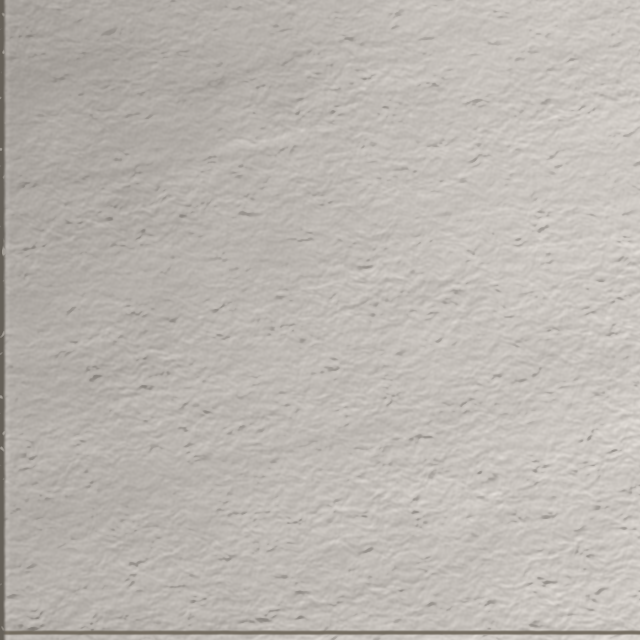
A Shadertoy shader for this texture:

```glsl
// A pale grey slate tile: fine, short crumbly ripples lit from above,
// shaded by differencing a noise height field, over a soft light gradient.
// A dark joint runs down the left side and a thin one along the bottom.

float hash(vec2 p) {
    vec3 q = fract(vec3(p.xyx) * 0.1031);
    q += dot(q, q.yzx + 33.33);
    return fract((q.x + q.y) * q.z);
}

vec2 gradientAt(vec2 cell) {
    float angle = 6.2832 * hash(cell + 200.0);
    return vec2(cos(angle), sin(angle));
}

// Gradient noise, roughly -0.7 to 0.7
float noise(vec2 p) {
    vec2 i = floor(p), f = p - i;
    vec2 u = f * f * f * (f * (f * 6.0 - 15.0) + 10.0);
    vec2 e = vec2(0.0, 1.0);
    float low = mix(dot(gradientAt(i), f),
                    dot(gradientAt(i + e.yx), f - e.yx), u.x);
    float high = mix(dot(gradientAt(i + e.xy), f - e.xy),
                     dot(gradientAt(i + e.yy), f - e.yy), u.x);
    return mix(low, high, u.y);
}

// Stone surface: warped crumbs, a little wider than tall
float stoneHeight(vec2 p) {
    p += 0.007 * vec2(noise(p * 25.0), noise(p * 27.0 + 40.0));
    vec2 q = vec2(p.x + 0.12 * p.y, p.y - 0.13 * p.x);
    float h = 0.55 * noise(q * vec2(16.0, 29.0));
    h += 0.8 * noise(q * vec2(37.0, 58.0) + 17.0);
    h += 0.75 * noise(q * vec2(68.0, 96.0) + 51.0);
    h += 0.36 * noise(p * vec2(120.0, 150.0) + 83.0);
    return h;
}

// Soft streak of given half width, fading out towards both ends
float streak(vec2 p, vec2 center, float slope, float halfLength, float width) {
    vec2 d = p - center;
    d.y -= slope * d.x + 0.004 * noise(p * 16.0);
    return exp(-d.y * d.y / (width * width))
         * (1.0 - smoothstep(0.3, 1.0, abs(d.x) / halfLength));
}

void mainImage(out vec4 fragColor, in vec2 fragCoord) {
    vec2 uv = fragCoord / iResolution.xy;
    float pixel = 1.0 / iResolution.y;

    // Broad light: dim at the upper left, bright along the right
    float tone = 0.697 + 0.104 * uv.x;
    tone -= 0.055 * smoothstep(0.75, 0.0, distance(uv, vec2(0.0, 1.0)));
    vec2 along = vec2(uv.x + 0.2 * uv.y, uv.y - 0.25 * uv.x);
    tone += 0.026 * noise(along * vec2(2.5, 8.0) + 7.0);
    tone += 0.024 * noise(along * vec2(10.0, 20.0) + 3.0);

    // Relief, rougher in patches and towards the lower right
    vec2 lightStep = vec2(-0.0012, 0.0034);
    float shade = stoneHeight(uv - 0.5 * lightStep)
                - stoneHeight(uv + 0.5 * lightStep);
    float patches = noise(along * vec2(5.0, 9.0) + 31.0);
    float roughness = 0.85 + 0.3 * uv.x - 0.3 * uv.y + 0.5 * patches;
    roughness = max(roughness, 0.4);
    tone += 0.108 * shade * roughness;

    // Sparse small pits on the shadowed slopes
    float pitZone = smoothstep(0.08, 0.4, noise(along * vec2(24.0, 36.0) + 64.0));
    tone -= 0.11 * pitZone * smoothstep(0.1, 0.45, -shade) * roughness;

    // Long faint creases
    tone -= 0.028 * streak(uv, vec2(0.16, 0.727), 0.13, 0.22, 0.009);
    tone += 0.045 * streak(uv, vec2(0.43, 0.783), 0.20, 0.13, 0.006);
    tone -= 0.025 * streak(uv, vec2(0.37, 0.880), 0.32, 0.15, 0.011);

    // Fine grain
    tone += 0.016 * noise(uv * 190.0);
    vec3 color = tone - vec3(0.0, 0.019, 0.040);

    // Bottom joint: thin brown line with the next pale tile below it
    float line = abs(uv.y - 0.0115 - 0.0006 * noise(vec2(uv.x * 30.0, 3.0)));
    color += 0.035 * (1.0 - smoothstep(0.006, 0.009, uv.y));
    color = mix(color, vec3(0.43, 0.40, 0.35),
                0.92 * (1.0 - smoothstep(0.0008, 0.0034 + pixel, line)));

    // Left joint: dark strip, softening into a pale arris, with a few chips
    float edge = 0.0078 + 0.001 * noise(vec2(5.0, uv.y * 45.0));
    color += 0.025 * exp(-pow((uv.x - 0.0125) / 0.003, 2.0));
    float chips = smoothstep(0.3, 0.5, noise(vec2(uv.x * 90.0, uv.y * 75.0) + 9.0));
    vec3 jointColor = mix(vec3(0.40, 0.38, 0.35), vec3(0.64, 0.62, 0.59), chips);
    color = mix(jointColor, color,
                smoothstep(edge - 0.0022 - pixel, edge + 0.001 + pixel, uv.x));

    fragColor = vec4(clamp(color, 0.0, 1.0), 1.0);
}
```
